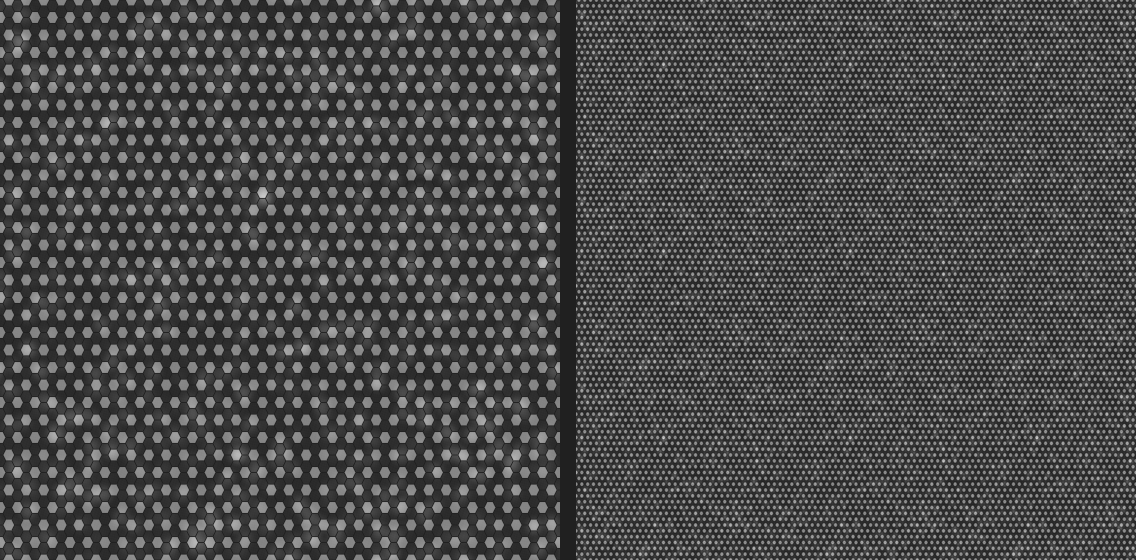
Left, the tile; right, the same tile 3 across and 3 down.
Reproduce this pattern procedurally as a Shadertoy shader.

```glsl
// Staggered grey hexagon tiles, every third one light, with soft cloudy wear.
const vec2 REPEATS = vec2(32.0, 48.0);   // tiles across (per stagger) and down
const float APOTHEM = 0.5 / 48.0;        // half the tile height, in canvas units
const float LINE_HALF = 0.0007;          // half the joint width, in canvas units
const vec3 DARK_TILE = vec3(0.170);
const vec3 LIGHT_TILE = vec3(0.520);
const vec3 JOINT = vec3(0.120);
const float TILE_VARIATION = 0.018;
const float CLOUD_CELLS = 40.0;
const float CLOUD_GAIN = 0.14;
const float GRAIN_GAIN = 0.006;
const float TAU = 6.2831853;

vec3 hash3(vec2 p) {
    vec3 q = fract(p.xyx * vec3(0.1031, 0.1030, 0.0973));
    q += dot(q, q.yxz + 33.33);
    return fract((q.xxy + q.yzz) * q.zyx);
}

// Distance from a point to the tile border, positive inside
float hexInside(vec2 offset) {
    vec2 a = abs(offset);
    float slant = (2.0 * APOTHEM - 2.0 * a.x - a.y) / sqrt(5.0);
    return min(APOTHEM - a.y, slant);
}

// Wrapping cellular noise: soft blots of random strength
float clouds(vec2 uv) {
    vec2 p = uv * CLOUD_CELLS;
    vec2 cell = floor(p);
    float sum = 0.0;
    for (int y = -1; y <= 1; y++) {
        for (int x = -1; x <= 1; x++) {
            vec2 id = cell + vec2(x, y);
            vec3 h = hash3(mod(id, CLOUD_CELLS) + 17.0);
            float falloff = 1.0 - smoothstep(0.0, 1.0, distance(p, id + h.xy));
            sum += h.z * h.z * h.z * falloff;
        }
    }
    return sum;
}

// Fine layered sines with whole frequencies
float grain(vec2 uv) {
    return sin(TAU * dot(uv, vec2(151.0, 83.0)))
         * sin(TAU * dot(uv, vec2(-67.0, 139.0)) + 2.0 * sin(TAU * 23.0 * uv.x));
}

void mainImage(out vec4 fragColor, in vec2 fragCoord) {
    vec2 uv = fragCoord / iResolution.xy;
    float pixel = 1.0 / min(iResolution.x, iResolution.y);

    // Nearest tile of the two interleaved grids
    vec2 p = uv * REPEATS;
    vec2 idA = vec2(floor(p.x), floor(p.y + 0.5));
    vec2 idB = vec2(floor(p.x + 0.5), floor(p.y));
    vec2 centerA = idA + vec2(0.5, 0.0);
    vec2 centerB = idB + vec2(0.0, 0.5);
    float insideA = hexInside((p - centerA) / REPEATS);
    float insideB = hexInside((p - centerB) / REPEATS);
    bool useA = insideA > insideB;
    vec2 center = useA ? centerA : centerB;
    float inside = max(insideA, insideB);

    // Every third tile of a column is light
    float row = useA ? idA.y : idB.y + 2.0;
    bool isLight = mod(row + 0.5, 3.0) < 1.0;
    vec3 color = isLight ? LIGHT_TILE : DARK_TILE;

    // Tile variation, wear and joints
    float tone = hash3(mod(center, REPEATS) * 2.0 + 5.0).x - 0.5;
    color += TILE_VARIATION * tone + CLOUD_GAIN * clouds(uv) + GRAIN_GAIN * grain(uv);
    float joint = clamp((LINE_HALF - inside) / pixel + 0.5, 0.0, 1.0);
    color = mix(color, JOINT, joint);

    fragColor = vec4(color, 1.0);
}
```
